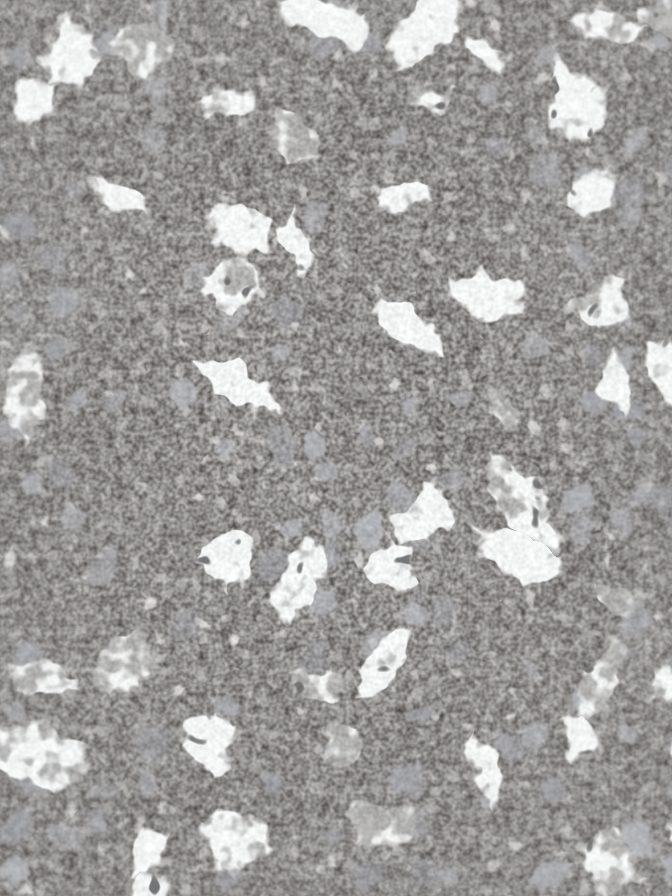
Reproduce this texture procedurally as a WebGL 1 fragment shader.

```glsl
precision highp float;
// Worn asphalt: grey gritty binder with pale angular stones and blue-grey pebbles.

uniform vec2 u_resolution;

// Stones per canvas width, share of filled cells, radius in cells
const vec3 GRIT    = vec3(76.0, 0.50, 0.27);
const vec3 CHIPS   = vec3(35.0, 0.42, 0.25);
const vec3 PEBBLES = vec3(15.5, 0.40, 0.31);
const vec3 ROCKS   = vec3(7.4, 0.66, 0.29);

const vec3 BINDER      = vec3(0.548, 0.540, 0.533);
const vec3 GRIT_COLOR  = vec3(0.690, 0.682, 0.672);
const vec3 CHIP_COLOR  = vec3(0.740, 0.735, 0.725);
const vec3 SLATE       = vec3(0.620, 0.625, 0.645);
const vec3 PALE_SLATE  = vec3(0.715, 0.720, 0.735);
const vec3 WHITE_STONE = vec3(0.955, 0.962, 0.960);
const vec3 GREY_STONE  = vec3(0.730, 0.730, 0.725);
const vec3 PIT_COLOR   = vec3(0.330, 0.330, 0.340);

const float GRAIN = 0.25;        // contrast of the binder
const float SHARP_EDGE = 0.0028; // edge softness at the centre
const float SOFT_EDGE = 0.0050;  // edge softness at the rim
const float TAU = 6.28318;

vec2 hash2(vec2 p) {
  vec3 q = fract(p.xyx * vec3(0.1031, 0.1030, 0.0973));
  q += dot(q, q.yzx + 33.33);
  return fract((q.xx + q.yz) * q.zy);
}

float cornerSlope(vec2 cell, vec2 offset) {
  float angle = TAU * hash2(cell + 71.0).x;
  return dot(vec2(cos(angle), sin(angle)), offset);
}

float gradientNoise(vec2 p) {
  vec2 i = floor(p), f = fract(p);
  vec2 u = f * f * f * (f * (f * 6.0 - 15.0) + 10.0);
  vec2 e = vec2(1.0, 0.0);
  return mix(mix(cornerSlope(i, f), cornerSlope(i + e, f - e), u.x),
             mix(cornerSlope(i + e.yx, f - e.yx), cornerSlope(i + e.xx, f - e.xx), u.x), u.y);
}

vec2 warp(vec2 p, float frequency) {
  return vec2(gradientNoise(p * frequency), gradientNoise(p * frequency + 43.7));
}

// Scattered random polygons: x = signed distance, yz = random traits of the stone
vec3 stones(vec2 p, vec3 kind, float stretch, float seed) {
  vec2 g = p * kind.x;
  vec3 nearest = vec3(1.0, 0.0, 0.0);
  for (int y = -1; y <= 1; y++) {
    for (int x = -1; x <= 1; x++) {
      vec2 cell = floor(g) + vec2(float(x), float(y));
      vec2 key = cell + seed;
      vec2 traits = hash2(key + 19.0);
      if (hash2(key + 37.0).x > kind.y) continue;
      vec2 q = g - cell - 0.2 - 0.6 * hash2(key);
      float turn = TAU * traits.x;
      float c = cos(turn), s = sin(turn);
      float longer = 1.0 + stretch * hash2(key + 53.0).y;
      q = vec2(c * q.x + s * q.y, c * q.y - s * q.x) * vec2(1.0 / longer, sqrt(longer));
      float radius = kind.z * mix(0.6, 1.2, traits.y);
      float d = -1.0;
      for (int k = 0; k < 6; k++) {
        vec2 h = hash2(key + 7.3 * float(k) + 101.0);
        float angle = TAU * (float(k) + 0.6 * h.x) / 6.0;
        d = max(d, dot(q, vec2(cos(angle), sin(angle))) - radius * mix(0.65, 1.2, h.y));
      }
      if (d < nearest.x) nearest = vec3(d, hash2(key + 89.0));
    }
  }
  return vec3(nearest.x / kind.x, nearest.yz);
}

float cover(float d, float soft) {
  return 1.0 - smoothstep(-soft, soft, d);
}

void main() {
  vec2 p = gl_FragCoord.xy / u_resolution.x;
  vec2 fromCentre = gl_FragCoord.xy / u_resolution - 0.5;
  float blur = smoothstep(0.15, 0.65, length(fromCentre));
  float soft = mix(SHARP_EDGE, SOFT_EDGE, blur);

  // Binder: broad stains and fine grain
  float grain = 0.5 * gradientNoise(p * 42.0) + 0.8 * gradientNoise(p * 88.0)
              + mix(1.0, 0.55, blur) * gradientNoise(p * 165.0 + 9.0);
  float stain = gradientNoise(p * 4.0 + 5.0) + 0.6 * gradientNoise(p * 11.0);
  vec3 color = BINDER + GRAIN * grain * vec3(0.97, 1.0, 1.03) + 0.035 * stain;

  // Grit and small chips
  vec2 rough = p + 0.004 * warp(p, 95.0);
  vec3 grit = stones(rough, GRIT, 0.5, 11.0);
  color = mix(color, GRIT_COLOR + 0.14 * (grit.z - 0.5), cover(grit.x, soft) * mix(0.3, 1.0, grit.y));
  vec3 chip = stones(rough, CHIPS, 0.6, 211.0);
  vec3 chipColor = CHIP_COLOR + 0.24 * (chip.z - 0.5) + 0.08 * grain;
  color = mix(color, chipColor, cover(chip.x, soft) * mix(0.35, 1.0, chip.y));

  // Rounded slate pebbles
  vec3 pebble = stones(p + 0.005 * warp(p, 45.0), PEBBLES, 0.35, 409.0);
  vec3 pebbleColor = mix(SLATE, PALE_SLATE, pebble.y) + 0.06 * grain;
  color = mix(color, pebbleColor, cover(pebble.x, soft * 1.2) * mix(0.5, 0.95, pebble.z));

  // Large broken stones with grey mottling and a few dark pits
  vec2 broken = p + 0.022 * warp(p, 24.0) + 0.008 * warp(p, 65.0);
  vec3 rock = stones(broken, ROCKS, 0.75, 613.0);
  float mottle = gradientNoise(p * 30.0 + 3.0) + 0.6 * gradientNoise(p * 68.0);
  float greyness = smoothstep(-0.15, 0.45, mottle + 1.1 * rock.y - 0.65);
  vec3 rockColor = mix(WHITE_STONE, GREY_STONE, greyness) + 0.07 * grain;
  float pit = smoothstep(0.34, 0.50, gradientNoise(p * 37.0 + 17.0)) * step(0.45, rock.z);
  rockColor = mix(rockColor, PIT_COLOR, 0.8 * pit);
  color = mix(color, rockColor, cover(rock.x, soft * 1.1) * mix(1.0, 0.75, greyness));

  gl_FragColor = vec4(clamp(color, 0.0, 1.0), 1.0);
}
```
